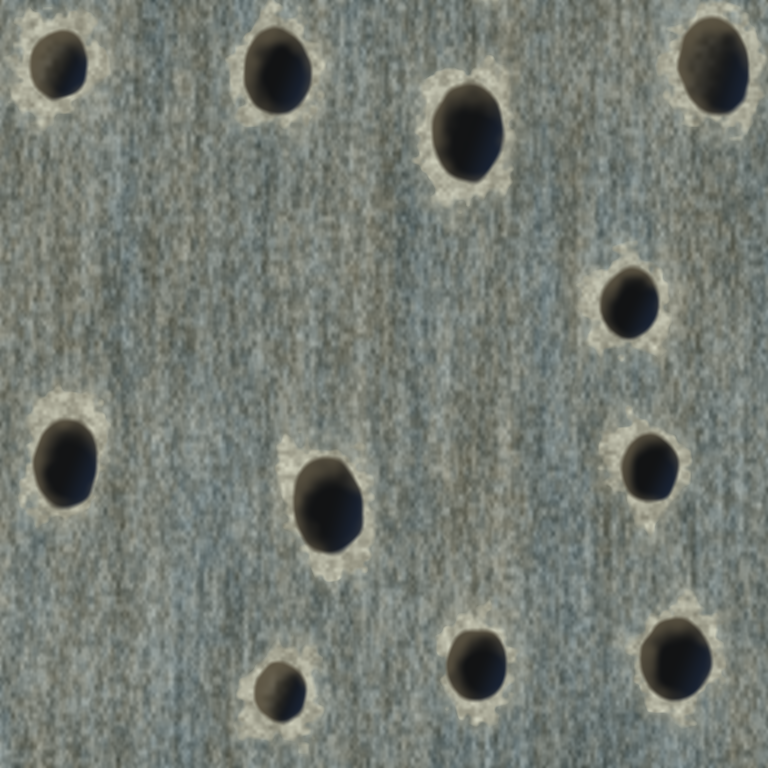
This texture is drawn by a Shadertoy shader. Its source:

```glsl
// Weathered grey wood with vertical grain and scattered bored holes with pale ragged rims.

float hash(vec2 p) {
    vec3 q = fract(vec3(p.xyx) * 0.1031);
    q += dot(q, q.yzx + 33.33);
    return fract((q.x + q.y) * q.z);
}

float noise(vec2 p) {
    vec2 i = floor(p), f = fract(p);
    f = f * f * (3.0 - 2.0 * f);
    return mix(mix(hash(i), hash(i + vec2(1, 0)), f.x),
               mix(hash(i + vec2(0, 1)), hash(i + vec2(1, 1)), f.x), f.y);
}

// Noise centred on zero
float grain(vec2 p) { return noise(p + 40.0) - 0.5; }

// Grey surface: long streaks, short fibres and broad stains
vec3 woodColor(vec2 p) {
    vec2 bent = p + vec2(0.006 * grain(p * vec2(4.0, 3.0)), 0.0);
    float fibres = 0.17 * grain(p * vec2(175.0, 105.0))
                 + 0.08 * grain(p * vec2(240.0, 190.0) + 71.0);
    float streaks = 0.13 * grain(bent * vec2(115.0, 9.0))
                  + 0.06 * grain(bent * vec2(38.0, 2.5) + 13.0);
    float stains = 0.05 * grain(p * 5.0 + 29.0);
    float warmth = grain(bent * vec2(24.0, 3.0) + 57.0)
                 + 0.8 * grain(p * vec2(110.0, 60.0) + 91.0);
    return vec3(0.457, 0.485, 0.460) + fibres + streaks + stains
         + warmth * vec3(0.035, 0.0, -0.04);
}

// Chewed pale fibres around the holes
vec3 rimColor(vec2 p) {
    float speckle = 0.6 * noise(p * 95.0 + 5.0) + 0.4 * noise(p * 190.0 + 33.0);
    return mix(vec3(0.53, 0.52, 0.45), vec3(0.85, 0.85, 0.77), speckle);
}

// Inside of a hole: brown wall at the upper left, blue-black depth at the lower right
vec3 cavityColor(vec2 q, vec2 p, float depth) {
    float wall = length(q - vec2(0.20, -0.18));
    float light = smoothstep(0.55, 1.25, wall + 0.25 * grain(p * 60.0));
    vec3 deep = mix(vec3(0.07, 0.075, 0.08), vec3(0.10, 0.14, 0.21),
                    smoothstep(0.0, 1.0, dot(q, vec2(0.8, -0.4))));
    vec3 dust = vec3(0.36, 0.34, 0.28) + 0.12 * grain(p * 110.0);
    vec3 shade = mix(deep, dust, (1.0 - depth) * smoothstep(0.6, -0.7, q.x - 0.5 * q.y));
    return mix(shade, vec3(0.37, 0.34, 0.27), 0.85 * light);
}

void mainImage(out vec4 fragColor, in vec2 fragCoord) {
    vec2 p = fragCoord / iResolution.y;
    vec3 color = woodColor(p);
    float rim = 0.0, hole = 0.0;
    vec3 cavity = vec3(0.0);
    float ragged = 0.022 * grain(p * 38.0) + 0.018 * grain(p * 105.0 + 8.0);

    // One possible hole in each cell of a jittered grid
    vec2 cell = floor(p * 4.0);
    for (int y = -1; y <= 1; y++)
    for (int x = -1; x <= 1; x++) {
        vec2 id = cell + vec2(x, y) + 20.0;
        if (hash(id + 3.7) > 0.78) continue;
        vec2 jitter = vec2(hash(id + 11.3), hash(id + 47.9)) - 0.5;
        vec2 center = (id - 20.0 + 0.5 + 0.52 * jitter) / 4.0;
        float radius = mix(0.020, 0.047, sqrt(hash(id + 83.1)));
        vec2 q = p - center;
        q.x += 0.15 * jitter.x * q.y;
        q.y /= 1.15 + 0.25 * hash(id + 29.5);
        float edge = length(q) - radius + 0.005 * grain(p * 45.0 + 19.0);

        // The rim flares out more on some sides
        vec2 side = q / max(length(q), 0.001);
        float width = 0.017 + 0.026 * grain(side * 1.3 + id * 5.0);
        float halo = edge + ragged - width;
        rim = max(rim, 1.0 - smoothstep(-0.006, 0.011, halo));
        rim = max(rim, 0.35 * (1.0 - smoothstep(0.0, 0.028, halo)));

        float mask = 1.0 - smoothstep(-0.003, 0.004, edge);
        if (mask > hole) {
            hole = mask;
            cavity = cavityColor(q / radius, p, smoothstep(0.1, 0.7, hash(id + 61.7)));
        }
    }

    color = mix(color, rimColor(p), 0.9 * rim);
    color = mix(color, cavity, hole);
    fragColor = vec4(clamp(color, 0.0, 1.0), 1.0);
}
```
